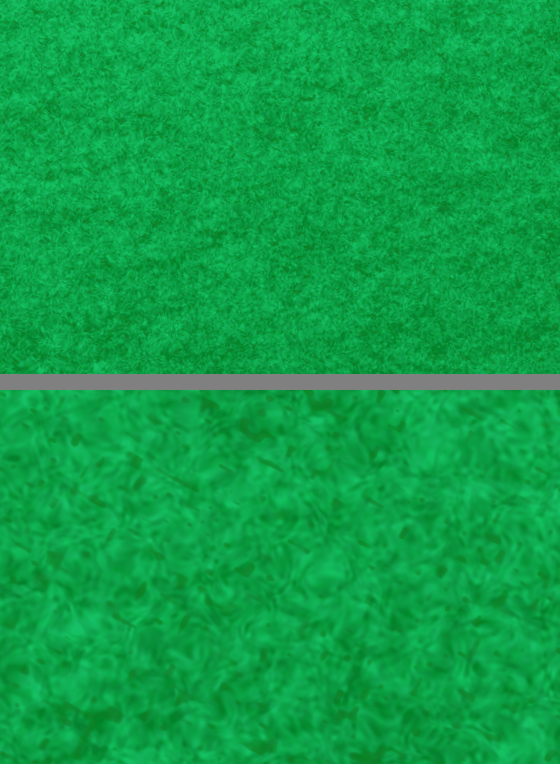
Top: the whole. Bottom: its middle third, enlarged.
This texture is drawn by a Shadertoy shader. Its source:

```glsl
// Green wool felt: short fibres in several directions over soft, slightly
// tilted mottling, with dark pits between tufts and light falling from the
// upper left. Every layer is value noise in units of the canvas height.

const vec3 SHADOW_GREEN = vec3(0.02, 0.53, 0.19);
const vec3 LIT_GREEN    = vec3(0.07, 0.71, 0.35);
const vec3 PIT_GREEN    = vec3(0.06, 0.48, 0.13);
const int  FIBRE_LAYERS = 4;

float hash(vec2 cell, float seed) {
    vec3 q = fract(vec3(cell.xyx + seed * 17.3) * vec3(0.1031, 0.1030, 0.0973));
    q += dot(q, q.yzx + 33.33);
    return fract((q.x + q.y) * q.z);
}

// Smooth value noise from -1 to 1
float noise(vec2 p, float seed) {
    vec2 cell = floor(p);
    vec2 f = fract(p);
    vec2 w = f * f * (3.0 - 2.0 * f);
    float low  = mix(hash(cell, seed), hash(cell + vec2(1, 0), seed), w.x);
    float high = mix(hash(cell + vec2(0, 1), seed), hash(cell + vec2(1, 1), seed), w.x);
    return 2.0 * mix(low, high, w.y) - 1.0;
}

vec2 rotate(vec2 p, float angle) {
    float c = cos(angle), s = sin(angle);
    return vec2(c * p.x - s * p.y, s * p.x + c * p.y);
}

// Stretched noise summed over evenly turned directions, bent by a slow warp
float fibres(vec2 p, vec2 frequency) {
    vec2 bend = 0.006 * vec2(noise(p * 40.0, 1.0), noise(p * 40.0, 2.0));
    float sum = 0.0;
    for (int i = 0; i < FIBRE_LAYERS; i++) {
        float layer = float(i);
        float angle = 0.35 + layer * 3.14159 / float(FIBRE_LAYERS);
        sum += noise(rotate(p + bend, angle) * frequency, 3.0 + layer);
    }
    return sum / float(FIBRE_LAYERS);
}

// Broad and medium tufts, wider than tall
float mottling(vec2 p) {
    vec2 q = rotate(p, -0.2);
    float broad  = noise(q * vec2(11.0, 24.0), 11.0);
    float medium = noise(q * vec2(42.0, 68.0), 12.0);
    return 0.18 * broad + 0.24 * medium;
}

// Small dark gaps, more frequent where the tufts are low
float pits(vec2 p, float tufts) {
    float speck = noise(rotate(p, 0.5) * vec2(105.0, 135.0), 13.0);
    return smoothstep(0.45, 0.95, speck - 0.8 * tufts);
}

void mainImage(out vec4 fragColor, in vec2 fragCoord) {
    vec2 uv = fragCoord / iResolution.xy;
    vec2 p = fragCoord / iResolution.y;

    // Brightness from light, tufts and fibres
    float light = dot(uv - 0.5, vec2(-0.14, 0.30));
    float tufts = mottling(p);
    float tone = 0.57 + light + tufts + fibres(p, vec2(85.0, 220.0));
    vec3 color = mix(SHADOW_GREEN, LIT_GREEN, clamp(tone, -0.1, 1.25));

    // Dark pits and a faint drift of hue
    color = mix(color, PIT_GREEN, 0.6 * pits(p, tufts));
    color += vec3(0.012, -0.004, 0.02) * noise(p * 150.0, 14.0);

    fragColor = vec4(clamp(color, 0.0, 1.0), 1.0);
}
```
